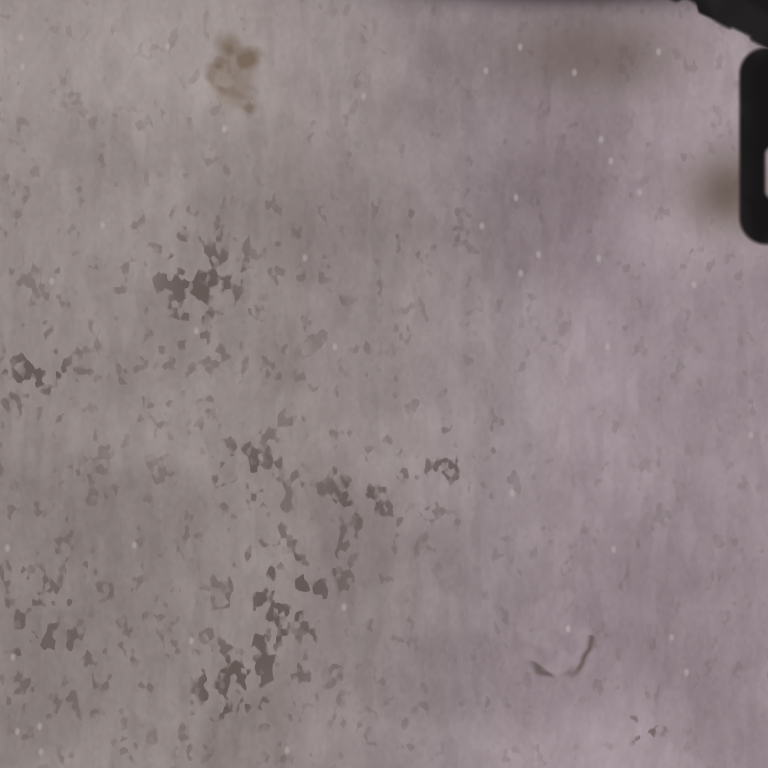
Write a Shadertoy shader that draws this texture.

```glsl
// Worn mauve-grey concrete floor with pits, stains, a flaked patch and a dark metal foot.

const vec3 CONCRETE    = vec3(0.572, 0.523, 0.528);
const vec3 COOL_TINT   = vec3(0.008, 0.003, 0.020);
const vec3 WARM_TINT   = vec3(-0.006, 0.002, -0.012);
const vec3 PIT_COLOR   = vec3(0.36, 0.31, 0.30);
const vec3 RUST_COLOR  = vec3(0.43, 0.36, 0.30);
const vec3 SHADE_COLOR = vec3(0.36, 0.31, 0.27);
const vec3 CHIP_COLOR  = vec3(0.70, 0.66, 0.65);
const vec3 METAL_COLOR = vec3(0.095, 0.085, 0.088);
const float CLOUD_CONTRAST  = 0.17;
const float STREAK_CONTRAST = 0.035;
const float GRAIN_CONTRAST  = 0.022;
const float PIT_THRESHOLD   = 0.70;
const float EDGE_BLUR       = 0.004;

// Pit clusters: centre, radius, strength
const vec4 CLUSTERS[11] = vec4[11](
    vec4(0.05, 0.51, 0.040, 1.2), vec4(0.26, 0.63, 0.060, 0.9),
    vec4(0.47, 0.36, 0.055, 0.9), vec4(0.59, 0.39, 0.050, 0.9),
    vec4(0.38, 0.24, 0.065, 0.9), vec4(0.29, 0.10, 0.035, 1.2),
    vec4(0.33, 0.39, 0.045, 0.8), vec4(0.84, 0.05, 0.025, 0.9),
    vec4(0.35, 0.15, 0.070, 0.7), vec4(0.06, 0.18, 0.090, 0.6),
    vec4(0.55, 0.70, 0.040, 0.7));

vec3 hash3(vec2 p) {
    vec3 q = fract(vec3(p.xyx) * vec3(0.1031, 0.1030, 0.0973));
    q += dot(q, q.yzx + 33.33);
    return fract((q.xxy + q.yzz) * q.zyx);
}

// Smooth cellular noise: random cell values blended by distance to jittered points
float cellNoise(vec2 p) {
    vec2 cell = floor(p), f = p - cell;
    float total = 0.0, weight = 0.0;
    for (int y = -1; y <= 1; y++)
    for (int x = -1; x <= 1; x++) {
        vec2 offset = vec2(x, y);
        vec3 h = hash3(cell + offset + 57.0);
        vec2 d = offset + h.xy - f;
        float w = exp(-7.0 * dot(d, d));
        total += w * h.z;
        weight += w;
    }
    return total / weight;
}

float layeredNoise(vec2 p) {
    float sum = 0.0, amp = 0.5;
    for (int i = 0; i < 4; i++) {
        sum += amp * cellNoise(p);
        p = mat2(0.8, 0.6, -0.6, 0.8) * p * 2.1 + 11.3;
        amp *= 0.5;
    }
    return sum / 0.9375;
}

// Soft elliptical spot, 1 at its centre
float spot(vec2 p, vec2 centre, vec2 radius) {
    vec2 d = (p - centre) / radius;
    return exp(-dot(d, d));
}

float roundBox(vec2 p, vec2 halfSize, float radius) {
    vec2 d = abs(p) - halfSize + radius;
    return length(max(d, 0.0)) + min(max(d.x, d.y), 0.0) - radius;
}

float fill(float dist) {
    float blur = max(EDGE_BLUR, 1.0 / iResolution.y);
    return 1.0 - smoothstep(-blur, blur, dist);
}

// Small pale chips, at most one per grid cell
float chips(vec2 uv) {
    vec2 p = uv * 26.0;
    vec3 h = hash3(floor(p) + 301.0);
    vec2 d = fract(p) - 0.2 - 0.6 * h.xy;
    return step(0.93, h.z) * (1.0 - smoothstep(0.03, 0.13, length(d * vec2(1.0, 0.7))));
}

void mainImage(out vec4 fragColor, in vec2 fragCoord) {
    vec2 uv = fragCoord / iResolution.xy;
    vec2 wobble = vec2(cellNoise(uv * 38.0), cellNoise(uv * 38.0 + 71.0)) - 0.5;

    // Clouded concrete with faint vertical streaks and fine grain
    vec3 color = CONCRETE + CLOUD_CONTRAST * (layeredNoise(uv * 5.0) - 0.5);
    color += STREAK_CONTRAST * (cellNoise(uv * vec2(75.0, 22.0)) - 0.5);
    color += GRAIN_CONTRAST * (cellNoise(uv * vec2(190.0, 130.0)) - 0.5);
    float cool = smoothstep(0.25, 0.8, uv.x + 0.25 * (layeredNoise(uv * 3.0 + 40.0) - 0.5));
    color += mix(WARM_TINT, COOL_TINT, cool);
    color += 0.03 * spot(uv, vec2(0.85, 0.50), vec2(0.25, 0.20));
    color -= 0.03 * spot(uv, vec2(0.48, 0.72), vec2(0.22, 0.25));
    color += 0.04 * spot(uv, vec2(0.12, 0.94), vec2(0.25, 0.10));

    // Soft brown shadows beside the metal, and a dim band along the top
    float shade = 0.50 * spot(uv, vec2(0.77, 0.93), vec2(0.12, 0.055))
                + 0.75 * spot(uv, vec2(0.95, 0.75), vec2(0.055, 0.05));
    color = mix(color, SHADE_COLOR, shade);
    color = mix(color, METAL_COLOR * 2.0, 0.85 * spot(uv, vec2(0.75, 1.015), vec2(0.22, 0.022)));

    // Dark pits gathered in worn clusters
    float wear = 0.25 * (1.0 - smoothstep(0.3, 0.75, uv.x)) * (1.0 - smoothstep(0.65, 0.9, uv.y));
    for (int i = 0; i < 11; i++)
        wear += CLUSTERS[i].w * spot(uv, CLUSTERS[i].xy, CLUSTERS[i].zz);
    wear = min(wear, 1.2);
    float pitNoise = 0.6 * cellNoise(uv * vec2(70.0, 52.0)) + 0.4 * cellNoise(uv * vec2(150.0, 115.0));
    float pits = smoothstep(PIT_THRESHOLD, PIT_THRESHOLD + 0.22, pitNoise + 0.2 * wear);
    color = mix(color, PIT_COLOR, pits * clamp(0.2 + 0.55 * wear, 0.0, 0.8));
    color = mix(color, CHIP_COLOR, 0.6 * chips(uv));

    // Rusty stain with a pale halo
    vec2 stainUv = uv + 0.025 * wobble;
    color += 0.04 * spot(uv, vec2(0.27, 0.88), vec2(0.06, 0.06));
    float stain = 1.0 - smoothstep(0.5, 1.1, length((stainUv - vec2(0.302, 0.902)) / vec2(0.040, 0.050)));
    color = mix(color, RUST_COLOR, stain * (0.25 + 0.65 * cellNoise(uv * 55.0 + 9.0)));

    // Flaked patch: pale inside, broken dark rim
    vec2 flakeUv = uv - vec2(0.72, 0.178) + 0.022 * wobble;
    float flake = length(flakeUv * vec2(1.0, 0.88)) - 0.049;
    float rim = exp(-pow(flake / 0.004, 2.0)) * smoothstep(0.35, 0.65, cellNoise(uv * 24.0 + 5.0));
    color += 0.035 * fill(flake) * (0.4 + cellNoise(uv * 60.0));
    color = mix(color, PIT_COLOR, 0.75 * rim);

    // Metal foot with an open slot, and the dark corner above it
    float foot = roundBox(uv - vec2(1.015, 0.810), vec2(0.052, 0.128), 0.035);
    float slot = roundBox(uv - vec2(1.015, 0.775), vec2(0.019, 0.035), 0.012);
    float corner = dot(vec2(0.955, 0.965) - uv, vec2(0.447, 0.894)) + 0.012 * wobble.x;
    float metal = fill(min(max(foot, -slot), corner));
    vec3 metalColor = METAL_COLOR + 0.05 * cellNoise(uv * 30.0) * smoothstep(-0.03, 0.0, foot);
    fragColor = vec4(mix(color, metalColor, metal), 1.0);
}
```
